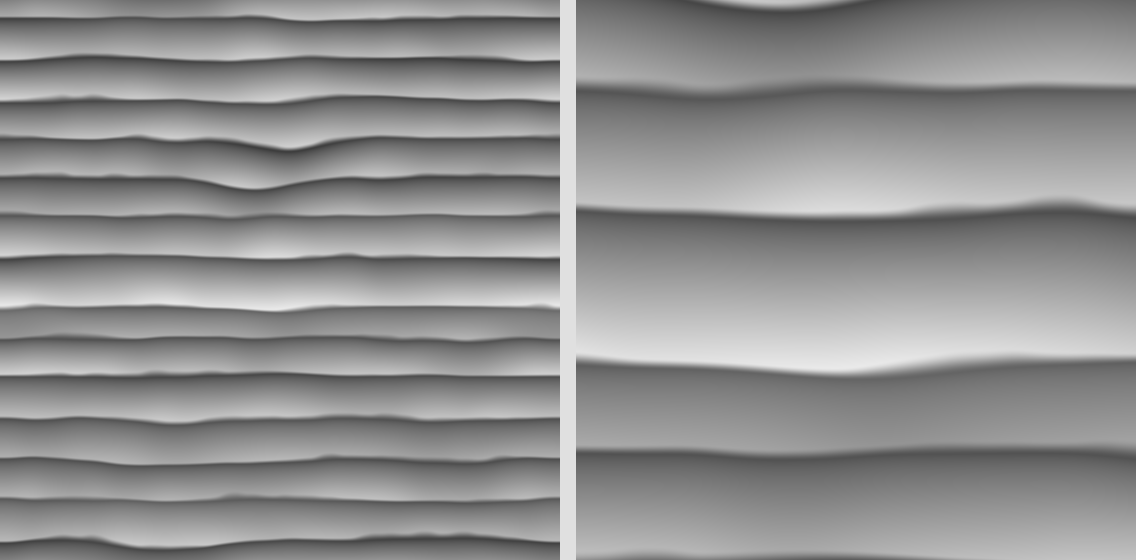
Left, the full canvas; right, a detail of the centre.
Reproduce this texture map procedurally as a WebGL 2 fragment shader.

```glsl
#version 300 es
precision highp float;
// Fourteen stacked horizontal layers in grey, each a ramp from dark at the top
// to light at its bottom, with a ragged soft lip. Layer borders are wavy curves
// made of periodic noise and broad sags; the tile wraps in both directions.

uniform vec2 u_resolution;
out vec4 fragColor;

const float ROWS = 14.0;
const float DARK = 0.35;
const float LIGHT = 0.77;

float hash(vec2 p) {
    return fract(sin(dot(p, vec2(127.1, 311.7))) * 43758.5453);
}

// Smooth 1D noise with `cells` lattice points across the tile.
float noise(float x, float cells, float seed) {
    float p = x * cells;
    float i = floor(p);
    float f = fract(p);
    f = f * f * f * (f * (f * 6.0 - 15.0) + 10.0);
    return mix(hash(vec2(mod(i, cells), seed)),
               hash(vec2(mod(i + 1.0, cells), seed)), f);
}

float bell(float x, float center, float width) {
    float d = (x - center) / width;
    return exp(-d * d);
}

// Height of the border with index k at position x.
float borderHeight(float k, float x) {
    float row = mod(k, ROWS);
    float y = (k + 0.5) / ROWS;

    // Uneven spacing around one tall layer
    float stretch = -0.017 * cos((row - 6.0) * 1.5708) * bell(row, 6.0, 2.5);
    y += stretch * (0.8 + 0.45 * bell(x, 0.51, 0.07));

    // Central sag in the upper half, wider sag near the bottom
    float center = 0.47 + 0.05 * cos((row - 10.2) * 1.6);
    y -= 0.024 * bell(row, 9.4, 1.7) * bell(x, center, 0.085);
    float low = 0.55 + 0.45 * cos(row * 2.0944);
    y -= 0.024 * low * exp(-pow(row / 3.3, 4.0)) * bell(x, 0.29, 0.13);

    // Waves and small irregularities
    y += 0.010 * (noise(x, 5.0, row + 3.0) - 0.5);
    y += 0.005 * (noise(x, 13.0, row + 31.0) - 0.5);
    return y;
}

// Grey at the top of the layer below border k.
float topTone(float k, float x) {
    float row = mod(k, ROWS);
    return DARK + 0.09 * (hash(vec2(row, 7.3)) - 0.4)
         + 0.07 * (noise(x, 4.0, row + 57.0) - 0.5)
         + 0.10 * bell(row, 6.0, 0.5);
}

// Ragged thickness of the lip resting on border k.
float lipWidth(float k, float x) {
    float row = mod(k, ROWS);
    float broad = noise(x, 7.0, row + 71.0);
    float ragged = noise(x, 29.0, row + 93.0);
    return 0.006 + 0.012 * broad * broad * (0.45 + 0.75 * ragged);
}

float layerTone(float x, float y) {
    // Find the borders just below and just above this point
    float first = floor(y * ROWS - 0.5) - 1.0;
    float lower = -1.0, upper = 2.0;
    float lowerId = first, upperId = first + 1.0;
    for (int i = 0; i < 4; i++) {
        float k = first + float(i);
        float edge = borderHeight(k, x);
        if (edge <= y && edge > lower) { lower = edge; lowerId = k; }
        if (edge > y && edge < upper) { upper = edge; upperId = k; }
    }
    float row = mod(upperId, ROWS);
    float thickness = upper - lower;
    float depth = clamp((upper - y) / thickness, 0.0, 1.0);

    // Vertical ramp; taller parts end brighter
    float bottom = LIGHT + 0.48 * (thickness * ROWS - 1.0)
                 + 0.12 * (hash(vec2(row, 19.7)) - 0.5)
                 + 0.12 * (noise(x, 6.0, row + 113.0) - 0.5);
    float tone = mix(topTone(upperId, x), bottom, pow(depth, 0.9));

    // Faint cloudy patches, absent at the layer's top
    float drift = x + 0.015 * sin(depth * 4.0 + row);
    tone += 0.05 * (noise(drift, 11.0, row + 137.0) - 0.5) * depth;

    // Contact shadow under the upper border
    float shadow = 0.05 * exp(-(upper - y) / 0.006);
    tone -= shadow;

    // Lip fades into the shadowed top of the next layer
    float above = y - lower;
    float lip = 1.0 - smoothstep(0.0, lipWidth(lowerId, x), above);
    return mix(tone, topTone(lowerId, x) - 0.05, lip);
}

void main() {
    vec2 uv = gl_FragCoord.xy / u_resolution;
    vec2 texel = 1.0 / u_resolution;

    // Four samples smooth the steep borders
    float tone = 0.0;
    for (int i = 0; i < 4; i++) {
        vec2 shift = vec2(float(i % 2), float(i / 2)) * 0.5 - 0.25;
        vec2 p = uv + shift * texel;
        tone += 0.25 * layerTone(p.x, p.y);
    }
    fragColor = vec4(vec3(clamp(tone, 0.0, 1.0)), 1.0);
}
```
